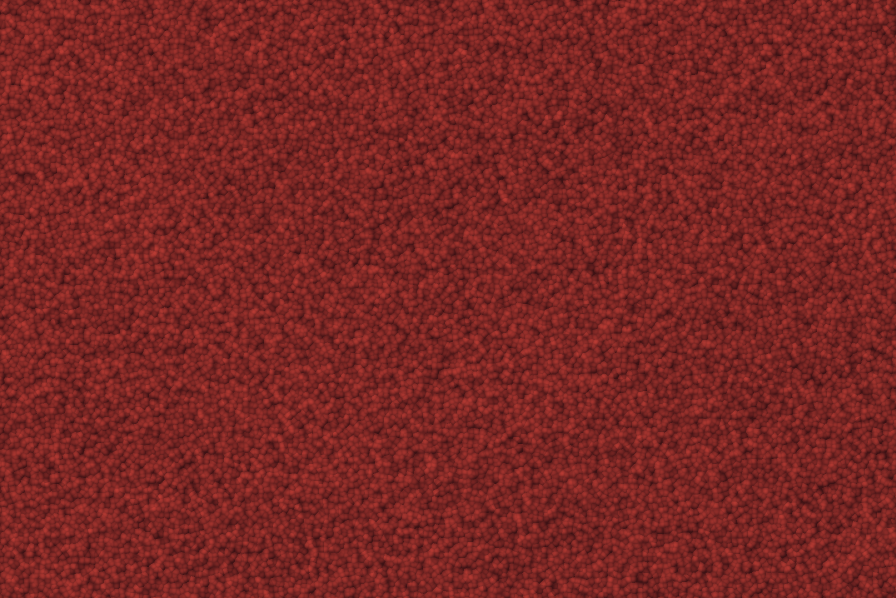
This texture is drawn by a WebGL 1 fragment shader. Its source:

```glsl
precision highp float;

// Red cut-pile carpet: small round tufts packed on a jittered cell grid,
// each with its own shade, a lit side and soft gaps. Gradient noise gathers
// a few tufts at a time into dark specks, with very faint diagonal mottling.

uniform vec2 u_resolution;

const vec3 SHADOW_RED = vec3(0.36, 0.11, 0.11);
const vec3 LIT_RED = vec3(0.60, 0.19, 0.17);

const float TUFTS_PER_HEIGHT = 120.0;
const float TUFT_JITTER = 0.96;
const float MEAN_TONE = 0.47;
const float DOME_CONTRAST = 0.72;   // tuft top against gap
const float DOME_MEAN = 0.54;
const float SHADE_CONTRAST = 0.62;  // tuft against tuft
const float SIDE_LIGHT = 0.34;
const vec2 LIGHT_DIRECTION = vec2(-0.6, 0.8);

const float SPECK_SCALE = 74.0;
const float SPECK_CONTRAST = 0.78;
const vec2 MOTTLE_SCALE = vec2(16.0, 26.0);
const float MOTTLE_CONTRAST = 0.17;
const float BROAD_SCALE = 2.2;
const float BROAD_CONTRAST = 0.10;
const float SIDE_FALLOFF = 0.10;    // left edge a little brighter
const float MOTTLE_ANGLE = 0.6;

vec3 hash3(vec2 cell) {
  vec3 q = fract(cell.xyx * vec3(0.1031, 0.1030, 0.0973));
  q += dot(q, q.yxz + 33.33);
  return fract((q.xxy + q.yzz) * q.zyx);
}

vec2 gradient(vec2 corner) {
  float angle = 6.28318 * hash3(corner + 71.0).x;
  return vec2(cos(angle), sin(angle));
}

float gradientNoise(vec2 p) {
  vec2 cell = floor(p);
  vec2 f = fract(p);
  vec2 w = f * f * f * (f * (f * 6.0 - 15.0) + 10.0);
  vec2 e = vec2(1.0, 0.0);
  float bottom = mix(dot(gradient(cell), f),
                     dot(gradient(cell + e), f - e), w.x);
  float top = mix(dot(gradient(cell + e.yx), f - e.yx),
                  dot(gradient(cell + 1.0), f - 1.0), w.x);
  return mix(bottom, top, w.y);
}

// Tone of the nearest tuft, centred on zero.
float tuftTone(vec2 p) {
  vec2 cell = floor(p);
  float nearest = 9.0;
  vec2 offset = vec2(0.0);
  float shade = 0.0;
  for (int y = -1; y <= 1; y++) {
    for (int x = -1; x <= 1; x++) {
      vec2 neighbour = cell + vec2(float(x), float(y));
      vec3 random = hash3(neighbour);
      vec2 toPoint = p - neighbour - 0.5 - TUFT_JITTER * (random.xy - 0.5);
      float d = dot(toPoint, toPoint);
      if (d < nearest) {
        nearest = d;
        offset = toPoint;
        shade = random.z - 0.5;
      }
    }
  }
  float dome = 1.0 - smoothstep(0.05, 0.9, sqrt(nearest));
  return DOME_CONTRAST * (dome - DOME_MEAN) + SHADE_CONTRAST * shade
       + SIDE_LIGHT * dot(offset, LIGHT_DIRECTION);
}

// Changes of tone over several tufts, turned to run along the diagonal.
float pileTone(vec2 uv) {
  float c = cos(MOTTLE_ANGLE);
  float s = sin(MOTTLE_ANGLE);
  vec2 diagonal = vec2(c * uv.x + s * uv.y, c * uv.y - s * uv.x);
  float aspect = u_resolution.x / u_resolution.y;
  return SPECK_CONTRAST * gradientNoise(diagonal * SPECK_SCALE + 150.0)
       + MOTTLE_CONTRAST * gradientNoise(diagonal * MOTTLE_SCALE + 40.0)
       + BROAD_CONTRAST * gradientNoise(diagonal * BROAD_SCALE + 90.0)
       + SIDE_FALLOFF * (0.5 - uv.x / aspect);
}

void main() {
  vec2 uv = gl_FragCoord.xy / u_resolution.y;

  // Four samples per pixel smooth the tuft edges.
  float tufts = 0.0;
  for (int j = 0; j < 2; j++) {
    for (int i = 0; i < 2; i++) {
      vec2 shift = (vec2(float(i), float(j)) - 0.5) * 0.6 / u_resolution.y;
      tufts += 0.25 * tuftTone((uv + shift) * TUFTS_PER_HEIGHT);
    }
  }

  float tone = clamp(MEAN_TONE + tufts + pileTone(uv), -0.5, 1.5);
  gl_FragColor = vec4(mix(SHADOW_RED, LIT_RED, tone), 1.0);
}
```
